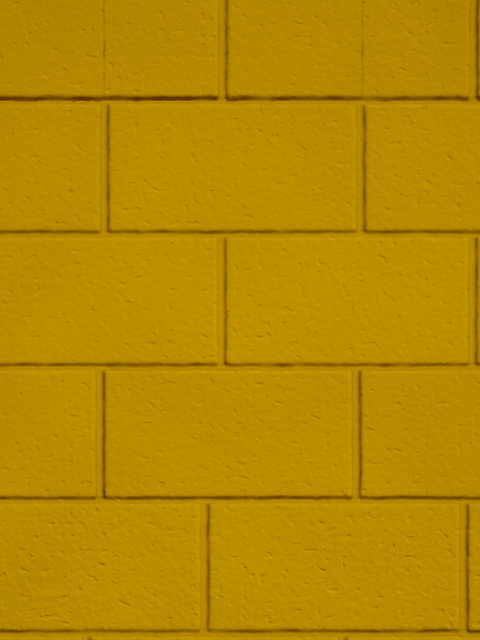
Give the GLSL for this texture, as a Shadertoy shader.

```glsl
// Ochre painted block wall: five courses in running bond with recessed mortar.
// Each pixel finds its block's edges, draws shadowed and lit arrises there,
// and adds a pitted paint relief from gradient noise lit from the upper right.

vec2 hash2(vec2 p) {
    vec3 q = fract(p.xyx * vec3(0.1031, 0.1030, 0.0973));
    q += dot(q, q.yzx + 33.33);
    return fract((q.xx + q.yz) * q.zy);
}

float cornerSlope(vec2 cell, vec2 f, vec2 corner) {
    return dot(hash2(cell + corner + 50.0) * 2.0 - 1.0, f - corner);
}

float gradientNoise(vec2 p) {
    vec2 cell = floor(p), f = p - cell;
    vec2 w = f * f * f * (f * (f * 6.0 - 15.0) + 10.0);
    float low = mix(cornerSlope(cell, f, vec2(0, 0)), cornerSlope(cell, f, vec2(1, 0)), w.x);
    float high = mix(cornerSlope(cell, f, vec2(0, 1)), cornerSlope(cell, f, vec2(1, 1)), w.x);
    return 1.4 * mix(low, high, w.y);
}

// Height of the rough paint: fine grain, broad bumps and sparse pits
float paintHeight(vec2 p) {
    float grain = gradientNoise(p * 80.0) + 0.5 * gradientNoise(p * 145.0 + 17.0);
    float pits = smoothstep(0.25, 0.6, gradientNoise(p * vec2(58.0, 72.0) + 9.0));
    return grain + 0.8 * gradientNoise(p * 38.0 + 4.0) - 1.3 * pits;
}

float softLine(float d, float width) {
    return exp(-d * d / (width * width));
}

void mainImage(out vec4 fragColor, in vec2 fragCoord) {
    vec2 p = fragCoord / iResolution.x;
    float px = 1.0 / iResolution.x;

    // Hand-laid wobble of the block edges
    vec2 q = p + 0.0016 * vec2(gradientNoise(p * 22.0), gradientNoise(p * 22.0 + 31.0))
               + 0.0012 * vec2(gradientNoise(p * 75.0 + 5.0), gradientNoise(p * 75.0 + 61.0));

    // Course, bond offset and block length; lower courses drift to the left
    float courseHeight = 0.2773;
    float course = floor((q.y - 0.013) / courseHeight);
    float odd = mod(course, 2.0);
    float rise = max(course, 0.0);
    float start = mix(0.472, 0.226, odd) - 0.038 * exp2(-2.0 * rise);
    float blockLength = mix(mix(0.540, 0.523, min(rise * 0.5, 1.0)), 0.534, odd);

    // Signed distances to the four edges, positive inside the block
    float along = q.x - start + 0.009;
    float left = mod(along, blockLength) - 0.009;
    float right = blockLength - 0.018 - left;
    float bottom = q.y - 0.019 - course * courseHeight;
    float top = courseHeight - 0.013 - bottom;
    vec2 id = vec2(floor(along / blockLength), course);
    vec2 blockHash = hash2(id + 20.0);

    float soft = 0.002 + px;
    float spanX = smoothstep(-soft, soft, min(left, right));
    float spanY = smoothstep(-soft, soft, min(bottom, top));
    float face = spanX * spanY;

    // Rough paint relief, smoother on the mortar and coarser in the lowest course
    float relief = paintHeight(p + vec2(0.0014, 0.0024)) - paintHeight(p);
    float rough = mix(0.4, 1.0, face) * mix(1.3, 0.95, smoothstep(0.2, 0.4, p.y));
    float shade = 0.035 - rough * (0.12 * relief + 0.22 * max(relief - 0.4, 0.0));

    // Shadowed lower and left arrises, broken by wear; the top course casts deepest
    float wear = 0.8 + 0.5 * gradientNoise(p * 28.0 + 80.0) + 0.3 * (blockHash.x - 0.5);
    float deep = step(3.5, course);
    float underside = softLine(bottom, mix(0.0028, 0.0045, deep) + 0.5 * px);
    float leftSide = softLine(left, 0.0027 + 0.5 * px);
    shade -= mix(0.25, 1.0, spanX) * underside * wear * mix(0.85, 1.1, deep);
    shade -= spanY * leftSide * wear * 0.75;
    shade -= 0.16 * spanX * softLine(bottom + 0.001, 0.008);
    shade -= 0.14 * spanY * softLine(left + 0.001, 0.008);

    // Lit upper and right arrises, with a faint crease beside each
    shade += 0.10 * spanX * softLine(top - 0.002, 0.004);
    shade += 0.09 * spanY * softLine(right - 0.002, 0.004);
    shade -= 0.14 * spanX * softLine(top + 0.003, 0.003) * wear;
    shade -= 0.20 * spanY * softLine(right + 0.002, 0.003) * wear;

    // Faint hairlines in the top course above the joints below
    float hairX = mod(q.x - 0.217 + 0.267, 0.538) - 0.267;
    float hairFade = smoothstep(-0.2, 0.3, gradientNoise(vec2(4.0, p.y * 24.0)));
    shade -= deep * face * softLine(hairX, 0.0014 + 0.5 * px) * (0.12 + 0.25 * hairFade);

    // Uneven paint tone, darker towards the top and the margins
    vec2 fromCentre = fragCoord / iResolution.xy - vec2(0.5, 0.47);
    shade += 0.05 * gradientNoise(p * 5.0) + 0.03 * (blockHash.y - 0.5);
    shade -= 0.22 * dot(fromCentre, fromCentre) + 0.05 * smoothstep(1.0, 1.33, p.y);

    vec3 ochre = vec3(0.72, 0.55, 0.0);
    vec3 shadowStep = vec3(0.29, 0.28, 0.0);
    fragColor = vec4(ochre + shadowStep * clamp(shade, -1.25, 0.22), 1.0);
}
```
